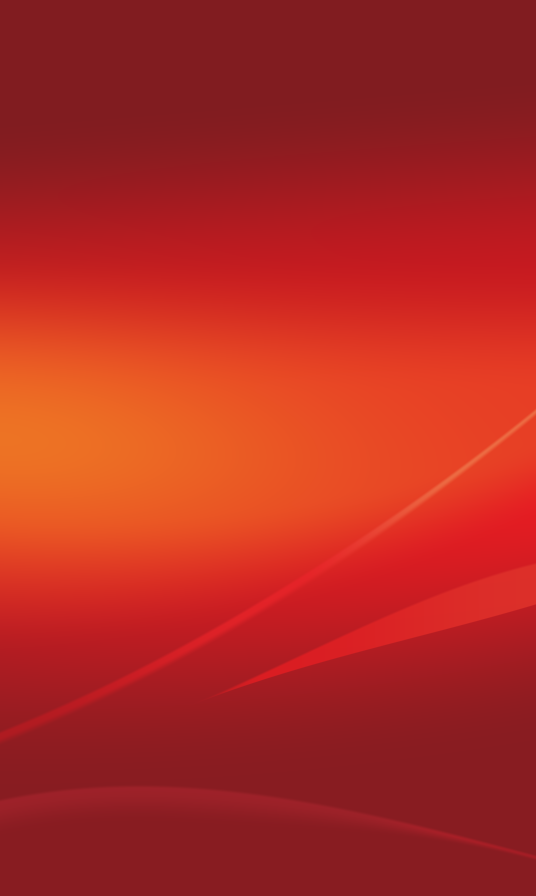
Reproduce this background procedurally as a Shadertoy shader.

```glsl
// Red and orange gradient backdrop with a warm glow and three sweeping ribbons.

// Coverage of the strip between two heights, with a soft width for each edge.
float strip(float y, float low, float high, float softLow, float softHigh) {
    float aa = 0.8 / iResolution.y;
    return smoothstep(low - aa, low + softLow + aa, y)
         * (1.0 - smoothstep(high - softHigh - aa, high + aa, y));
}

// Dark wine top, vermilion middle and an orange glow from the left.
vec3 upperSky(vec2 p) {
    float redRamp = 1.0 - smoothstep(mix(0.65, 0.68, p.x), mix(0.87, 0.92, p.x), p.y);
    vec3 color = mix(vec3(0.505, 0.11, 0.125), vec3(0.78, 0.10, 0.125), redRamp);
    float warmRamp = 1.0 - smoothstep(0.56, 0.715, p.y);
    color = mix(color, vec3(0.905, 0.235, 0.145), warmRamp);
    float rise = (p.y - 0.51 + 0.04 * p.x) / 0.12;
    float glow = exp(-rise * rise - p.x * p.x / 0.36);
    return mix(color, vec3(0.93, 0.45, 0.14), glow);
}

// Bright red that sinks into wine, brighter towards the right.
vec3 lowerField(vec2 p) {
    vec3 red = vec3(mix(0.78, 0.90, p.x), 0.11, 0.135);
    float x2 = p.x * p.x;
    float ramp = smoothstep(0.12 + 0.05 * x2, 0.37 + 0.08 * x2, p.y);
    return mix(vec3(0.535, 0.11, 0.13), red, ramp);
}

void mainImage(out vec4 fragColor, in vec2 fragCoord) {
    vec2 p = fragCoord / iResolution.xy;
    float x = p.x, y = p.y;

    // Background: the two fields meet along a rising soft boundary.
    float boundary = 0.345 + 0.12 * x * x;
    float spread = mix(0.08, 0.045, x);
    vec3 color = mix(lowerField(p), upperSky(p),
                     smoothstep(boundary - spread, boundary + spread, y));

    // Long rising ribbon, red at the left and pale orange at the right.
    float arc = 0.176 + 0.24 * x + 0.124 * x * x;
    float halfWidth = mix(0.008, 0.0045, smoothstep(0.5, 1.0, x));
    float ribbon = strip(y, arc - halfWidth, arc + halfWidth, halfWidth, 0.003);
    vec3 ribbonColor = mix(vec3(0.80, 0.10, 0.13), vec3(0.91, 0.14, 0.16),
                           smoothstep(0.05, 0.5, x));
    ribbonColor = mix(ribbonColor, vec3(0.93, 0.46, 0.29), smoothstep(0.55, 0.87, x));
    color = mix(color, ribbonColor, ribbon * mix(0.5, 0.8, smoothstep(0.0, 0.4, x)));

    // Pointed blade that widens to the right edge.
    float t = max((x - 0.327) / 0.673, 0.0);
    float bladeTop = 0.206 + 0.166 * t + 0.07 * t * t * (1.0 - t);
    float bladeLow = 0.206 + 0.1195 * t + 0.045 * t * (1.0 - t) * (1.0 - t);
    float blade = strip(y, bladeLow, bladeTop, 0.0, 0.002) * smoothstep(0.0, 0.25, t);
    vec3 bladeColor = mix(vec3(0.87, 0.115, 0.135), vec3(0.87, 0.19, 0.165),
                          smoothstep(0.3, 1.0, t));
    color = mix(color, bladeColor, 0.92 * blade);

    // Low hill-shaped veil, crisp on top, fading below and thinning to the right.
    float crest = 0.108 + x * (0.1287 + x * (-0.285 + 0.0939 * x));
    float depth = mix(0.04, 0.006, smoothstep(0.35, 1.0, x));
    float veil = strip(y, crest - depth, crest, depth * 0.9, 0.003);
    vec3 veilColor = mix(vec3(0.63, 0.135, 0.165), vec3(0.77, 0.12, 0.16),
                         smoothstep(0.65, 1.0, x));
    color = mix(color, veilColor, 0.85 * veil);

    fragColor = vec4(color, 1.0);
}
```
